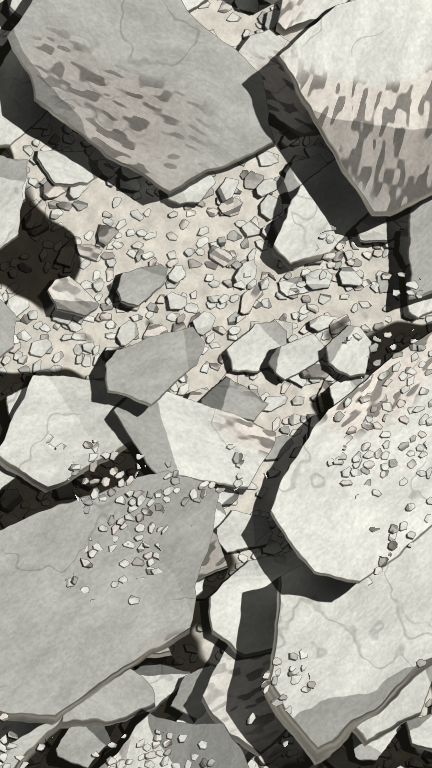
Give the GLSL for this texture, as a Shadertoy shader.

```glsl
// Broken slate slabs on pale gravel under hard sun from the upper right.
// Layers of jittered convex polygons, small to large, are each painted as
// a cast shadow, a dark split side and a bright grained top face.

const float TAU = 6.2831853;
const vec2 SHADOW_DIR = vec2(-0.82, -0.57);
const vec2 SIDE_DIR = vec2(-0.35, -0.94);

float hash(vec2 p) {
    vec3 q = fract(p.xyx * 0.1031);
    q += dot(q, q.yzx + 33.33);
    return fract((q.x + q.y) * q.z);
}

float noise(vec2 p) {
    vec2 i = floor(p), f = fract(p);
    f *= f * (3.0 - 2.0 * f);
    return mix(mix(hash(i), hash(i + vec2(1, 0)), f.x),
               mix(hash(i + vec2(0, 1)), hash(i + vec2(1, 1)), f.x), f.y);
}

float fbm(vec2 p) {
    float sum = 0.0, amp = 0.53;
    for (int i = 0; i < 4; i++) {
        sum += amp * noise(p);
        p = mat2(1.6, 1.2, -1.2, 1.6) * p + 5.3;
        amp *= 0.5;
    }
    return sum;
}

float cover(float d) {
    float px = 0.8 / iResolution.x;
    return 1.0 - smoothstep(-px, px, d);
}

// Sunlit top face: grain along the bedding, one fold, veins, pits and stain
vec3 slateFace(vec2 s, vec2 key, float cell) {
    vec2 o = s + 9.0 * vec2(hash(key + 0.3), hash(key + 0.6));
    float grain = fbm(o * vec2(11.0, 32.0));
    float broad = fbm(o * 5.0);
    float light = 0.88 + 0.15 * (grain - 0.5) + 0.1 * (broad - 0.5)
                + 0.07 * (noise(o * vec2(110.0, 190.0)) - 0.5);
    light *= hash(key + 1.7) < 0.15 ? 0.8 : mix(0.97, 1.02, hash(key + 1.9));

    float a = TAU * hash(key + 2.3);
    float fold = dot(s, vec2(cos(a), sin(a))) + 0.14 * cell * (broad - 0.5)
               - cell * mix(0.08, 0.4, hash(key + 2.7));
    light *= mix(1.0, mix(0.5, 0.96, sqrt(hash(key + 2.9))), cover(-fold));

    float vein = 1.0 - smoothstep(0.002, 0.012, abs(broad - 0.43));
    light *= 1.0 - 0.13 * vein * smoothstep(0.4, 0.6, noise(o * 7.0));
    float patchMask = smoothstep(0.58, 0.72, noise(o * 4.0 + 3.0));
    float pits = patchMask * smoothstep(0.55, 0.7, noise(o * vec2(30.0, 95.0)));
    light *= 1.0 - 0.38 * pits;
    vec3 tint = mix(vec3(1.0, 1.0, 0.955), vec3(1.0, 0.94, 0.88), 0.6 * patchMask);
    return light * tint;
}

void layStones(inout vec3 col, vec2 p, float cell, float share, float seed) {
    vec2 w = p * 4.0 / cell + seed;
    p += 0.08 * cell * (vec2(fbm(w), fbm(w + 31.0)) - 0.5);
    vec2 home = floor(p / cell);
    for (int y = -1; y <= 1; y++)
    for (int x = -1; x <= 1; x++) {
        vec2 id = home + vec2(x, y);
        vec2 key = id + seed * 17.0;
        float thinning = 0.2 * smoothstep(1.1, 1.6, id.y * cell);
        if (hash(key) > share - thinning) continue;

        vec2 jitter = vec2(hash(key + 4.1), hash(key + 4.7));
        vec2 q = p - (id + 0.2 + 0.6 * jitter) * cell;
        float turn = mix(-0.6, 1.4, hash(key + 5.3));
        vec2 axis = vec2(cos(turn), sin(turn)), across = vec2(-axis.y, axis.x);
        vec2 s = vec2(dot(q, axis), dot(q, across));
        vec2 size = cell * vec2(mix(0.45, 0.78, hash(key + 6.1)),
                                mix(0.25, 0.45, hash(key + 6.7)));
        float height = cell * mix(0.07, 0.24, hash(key + 7.1));
        float thick = cell * mix(0.01, 0.07, hash(key + 7.9));

        // Half planes give the top; sweeping them gives side and shadow
        float top = -9.0, side = -9.0, shade = -9.0;
        for (int i = 0; i < 7; i++) {
            float k = float(i);
            float a = (k + 0.75 * hash(key + 8.3 + k)) * TAU / 7.0;
            vec2 n = vec2(cos(a), sin(a));
            float e = dot(n, s) - length(n * size) * mix(0.72, 1.0, hash(key + 20.9 + k));
            vec2 world = n.x * axis + n.y * across;
            top = max(top, e);
            side = max(side, e - thick * max(0.0, dot(world, SIDE_DIR)));
            shade = max(shade, e - height * max(0.0, dot(world, SHADOW_DIR)));
        }
        if (min(side, shade) > 0.01) continue;

        float bounce = mix(0.14, 0.36, noise(p * 9.0 + seed));
        col = mix(col, max(col * bounce, vec3(0.075, 0.073, 0.055)), cover(shade));
        float strata = noise(vec2(s.x * 12.0, top * 170.0) + key);
        col = mix(col, mix(0.2, 0.58, strata) * vec3(1.0, 0.97, 0.89), cover(side));
        if (top < 0.01) col = mix(col, slateFace(s, key, cell), cover(top));
    }
}

void mainImage(out vec4 fragColor, in vec2 fragCoord) {
    vec2 p = fragCoord / iResolution.x;

    // Pale dusty ground with gravel
    float dust = fbm(p * 38.0);
    vec3 col = vec3(0.85, 0.83, 0.775) * (0.86 + 0.26 * dust);
    layStones(col, p, 0.024, 0.5, 1.0);
    layStones(col, p, 0.055, 0.4, 2.0);

    // Deep shaded hollows, more of them low down
    float hollow = fbm(p * 3.2 + 4.0) + 0.16 * (0.9 - p.y);
    col *= mix(vec3(1.0), vec3(0.21, 0.2, 0.18), smoothstep(0.54, 0.57, hollow));

    // Rubble, blocks and great slabs
    layStones(col, p, 0.13, 0.45, 3.0);
    layStones(col, p, 0.28, 0.72, 4.0);
    layStones(col, p, 0.58, 0.82, 5.0);

    // Loose crumbs lying in patches on the slabs
    float crumbs = smoothstep(0.56, 0.72, fbm(p * 4.5 + 12.0));
    layStones(col, p, 0.021, 0.55 * crumbs, 6.0);

    col *= 0.97 + 0.06 * noise(p * 240.0);
    fragColor = vec4(clamp(col, 0.0, 1.0), 1.0);
}
```
